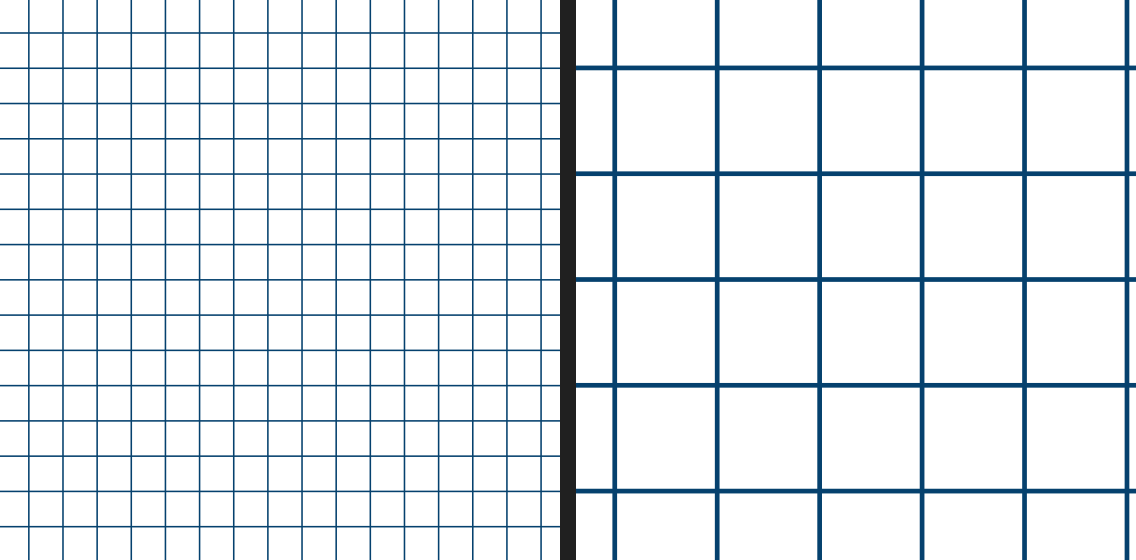
Left, the full canvas; right, a detail of the centre.
Write a three.js fragment shader that draws this pattern.

```glsl
// Thin navy grid on white, with cells slightly taller than wide.
#define PITCH vec2(0.06098, 0.06297)
#define FIRST_LINE vec2(0.0515, 0.0595)
#define LINE_WIDTH 0.0028
#define INK vec3(0.02, 0.255, 0.43)
#define PAPER vec3(1.0)

varying vec2 vUv;

// Signed distance to the nearest vertical (x) and horizontal (y) line.
vec2 gridOffset(vec2 p) {
  return (fract((p - FIRST_LINE) / PITCH + 0.5) - 0.5) * PITCH;
}

// Share of a pixel footprint that each line covers.
vec2 lineCoverage(vec2 offset, vec2 footprint) {
  vec2 halfLine = vec2(0.5 * LINE_WIDTH);
  vec2 upper = min(offset + 0.5 * footprint, halfLine);
  vec2 lower = max(offset - 0.5 * footprint, -halfLine);
  return clamp((upper - lower) / footprint, 0.0, 1.0);
}

void main() {
  vec2 footprint = max(fwidth(vUv), vec2(0.00001));
  vec2 coverage = lineCoverage(gridOffset(vUv), footprint);

  // Union of both line sets, so crossings stay the same ink.
  float ink = 1.0 - (1.0 - coverage.x) * (1.0 - coverage.y);
  gl_FragColor = vec4(mix(PAPER, INK, ink), 1.0);
}
```
